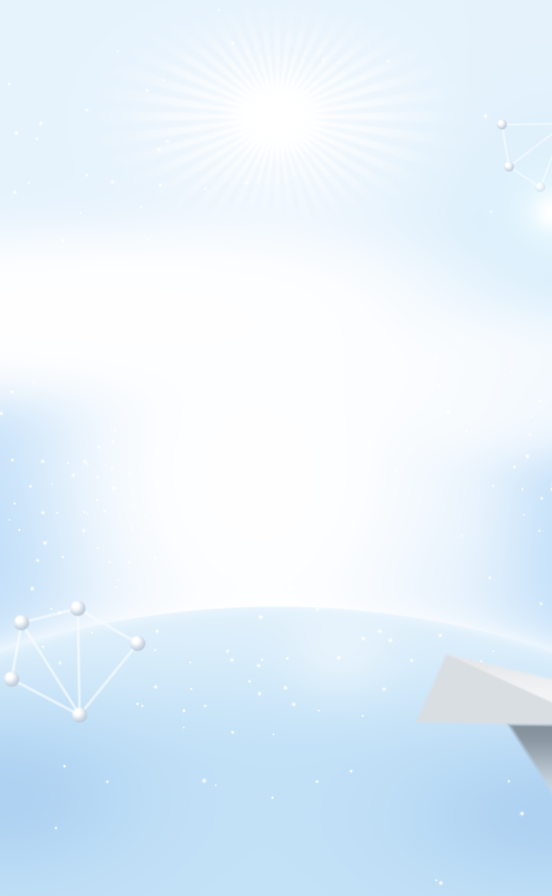
A Shadertoy shader for this background:

```glsl
// A pale sky with a rayed sun and soft white mist above a curved blue horizon,
// with molecule frames, a paper plane and fine sparkles. Built from soft
// ellipses, signed distances and hashed grids on a canvas one unit high.

#define ASPECT 0.617
#define SUN vec2(0.310, 0.870)
#define RAY_COUNT 44.0
#define PLANET_CENTER vec2(0.309, -0.664)
#define PLANET_RADIUS 0.987
#define SPARKLE_SIZE 0.0017
#define SKY_TOP vec3(0.90, 0.950, 0.99)
#define SKY_LOW vec3(0.74, 0.865, 0.975)
#define GROUND_TOP vec3(0.875, 0.94, 0.985)
#define GROUND_LOW vec3(0.765, 0.885, 0.970)
#define DEEP_BLUE vec3(0.67, 0.81, 0.945)

float hash(vec2 p) {
    p = fract(p * vec2(0.1031, 0.1137));
    p += dot(p, p.yx + 33.33);
    return fract((p.x + p.y) * p.x * 17.0);
}

// Bell-shaped ellipse
float glow(vec2 p, vec2 center, vec2 radius) {
    vec2 q = (p - center) / radius;
    return exp(-dot(q, q));
}

// Ellipse with a flat middle and a soft border
float mist(vec2 p, vec2 center, vec2 radius) {
    vec2 q = (p - center) / radius;
    float d = dot(q, q);
    return exp(-d * d);
}

float segment(vec2 p, vec2 a, vec2 b) {
    vec2 ab = b - a;
    float t = clamp(dot(p - a, ab) / max(dot(ab, ab), 1e-6), 0.0, 1.0);
    return length(p - a - ab * t);
}

// Signed distance to a line, positive on the left of a to b
float leftOf(vec2 p, vec2 a, vec2 b) {
    vec2 d = normalize(b - a);
    return dot(p - a, vec2(-d.y, d.x));
}

vec3 drawBall(vec3 col, vec2 p, vec2 center, float radius, float soft) {
    vec2 q = (p - center) / radius;
    float light = smoothstep(1.5, 0.2, length(q - vec2(-0.3, 0.4)));
    vec3 shade = mix(vec3(0.74, 0.80, 0.86), vec3(1.0), light);
    return mix(col, shade, smoothstep(soft, -soft, (length(q) - 1.0) * radius));
}

// Hub joined to a chain of four nodes
vec3 drawMolecule(vec3 col, vec2 p, vec2 hub, vec2 nodes[4], float radius, float soft) {
    float bond = 1.0;
    for (int i = 0; i < 4; i++) {
        bond = min(bond, segment(p, hub, nodes[i]));
        if (i < 3) bond = min(bond, segment(p, nodes[i], nodes[i + 1]));
    }
    float width = radius * 0.17;
    col = mix(col, vec3(0.97, 0.985, 1.0), 0.75 * smoothstep(width + soft, width - soft, bond));
    for (int i = 0; i < 4; i++) col = drawBall(col, p, nodes[i], radius, soft);
    return drawBall(col, p, hub, radius, soft);
}

float sparkles(vec2 p, float cells, float amount) {
    vec2 id = floor(p * cells);
    vec2 offset = 0.2 + 0.6 * vec2(hash(id + 11.0), hash(id + 47.0));
    float size = SPARKLE_SIZE * (0.5 + 0.7 * hash(id + 83.0));
    float d = length(p - (id + offset) / cells);
    return step(hash(id + 5.0), amount) * exp(-d * d / (size * size));
}

void mainImage(out vec4 fragColor, in vec2 fragCoord) {
    vec2 p = fragCoord / iResolution.xy * vec2(ASPECT, 1.0);
    float soft = 1.0 / iResolution.y;

    // Sky and mist
    vec3 col = mix(SKY_LOW, SKY_TOP, smoothstep(0.38, 0.80, p.y));
    col = mix(col, vec3(0.83, 0.93, 0.985), 0.6 * glow(p, vec2(0.60, 0.74), vec2(0.13, 0.14)));
    float clear = 1.0 - mist(p, vec2(0.29, 0.47), vec2(0.245, 0.28));
    clear *= 1.0 - mist(p, vec2(0.07, 0.65), vec2(0.46, 0.10));
    clear *= 1.0 - 0.75 * mist(p, vec2(0.58, 0.57), vec2(0.22, 0.085));
    clear *= 1.0 - 0.45 * glow(p, vec2(0.52, 0.42), vec2(0.09, 0.16));
    col = mix(vec3(0.995, 0.997, 1.0), col, clear);

    // Sun and rays
    vec2 s = p - SUN;
    float rays = smoothstep(0.15, 0.85, 0.5 + 0.5 * cos(atan(s.y, s.x) * RAY_COUNT));
    float reach = smoothstep(1.0, 0.25, length(s / vec2(0.225, 0.135)));
    col = mix(col, vec3(1.0), 0.6 * rays * reach);
    col = mix(col, vec3(1.0), 0.65 * glow(p, SUN, vec2(0.14, 0.09)));
    col = mix(col, vec3(1.0), mist(p, SUN, vec2(0.052, 0.042)));

    // Curved horizon with a pale rim
    float rise = length(p - PLANET_CENTER) - PLANET_RADIUS;
    col = mix(col, vec3(1.0), 0.7 * exp(-max(rise, 0.0) / 0.03));
    vec3 ground = mix(GROUND_LOW, GROUND_TOP, smoothstep(0.14, 0.33, p.y));
    float sides = glow(p, vec2(0.0, 0.11), vec2(0.15, 0.09)) + glow(p, vec2(ASPECT, 0.09), vec2(0.16, 0.08));
    ground = mix(ground, DEEP_BLUE, 0.85 * min(sides, 1.0));
    ground = mix(ground, vec3(1.0), 0.35 * glow(p, vec2(0.38, 0.27), vec2(0.06, 0.05)));
    ground = mix(ground, vec3(0.95, 0.98, 1.0), 0.6 * exp(min(rise, 0.0) / 0.007));
    col = mix(col, ground, smoothstep(soft, -soft, rise));

    // Sparkles gathered in soft clusters
    float cluster = 0.55 * glow(p, vec2(0.09, 0.44), vec2(0.09, 0.09));
    cluster += 0.28 * glow(p, vec2(0.27, 0.23), vec2(0.15, 0.08));
    cluster += 0.25 * glow(p, vec2(0.57, 0.48), vec2(0.07, 0.10));
    cluster += 0.15 * glow(p, vec2(0.13, 0.83), vec2(0.13, 0.08)) + 0.02;
    float stars = sparkles(p, 36.0, cluster) + sparkles(p + 3.7, 61.0, cluster * 0.5);
    col = mix(col, vec3(1.0), min(stars, 1.0));

    // Molecules and the flare beside the upper one
    vec2 lower[4] = vec2[4](vec2(0.013, 0.242), vec2(0.024, 0.305), vec2(0.087, 0.321), vec2(0.154, 0.282));
    vec2 upper[4] = vec2[4](vec2(0.561, 0.861), vec2(0.632, 0.862), vec2(0.632, 0.862), vec2(0.604, 0.791));
    col = drawMolecule(col, p, vec2(0.089, 0.202), lower, 0.0085, soft * 1.3);
    col = drawMolecule(col, p, vec2(0.569, 0.814), upper, 0.0055, soft);
    col = mix(col, vec3(0.94, 0.99, 1.0), 0.7 * glow(p, vec2(0.617, 0.763), vec2(0.045)));
    col = mix(col, vec3(1.0), glow(p, vec2(0.617, 0.763), vec2(0.018)));

    // Paper plane: shaded fin, then the folded wing
    vec2 nose = vec2(0.499, 0.270), tail = vec2(0.465, 0.194), keel = vec2(0.568, 0.192);
    float fin = min(leftOf(p, keel, vec2(0.617, 0.115)), keel.y - p.y);
    vec3 finColor = vec3(0.52, 0.57, 0.61) + 0.28 * smoothstep(0.19, 0.11, p.y);
    col = mix(col, finColor, smoothstep(-0.003, 0.004, fin));
    float wing = min(leftOf(p, tail, vec2(0.617, 0.191)), leftOf(p, vec2(0.617, 0.242), nose));
    wing = min(wing, leftOf(p, nose, tail));
    float fold = smoothstep(-0.002, 0.002, -leftOf(p, vec2(0.617, 0.216), nose));
    vec3 paper = mix(vec3(0.85, 0.87, 0.89), vec3(0.95, 0.955, 0.96), fold);
    paper -= 0.05 * fold * smoothstep(0.22, 0.27, p.y);
    col = mix(col, paper, smoothstep(-0.003, 0.003, wing));

    fragColor = vec4(clamp(col, 0.0, 1.0), 1.0);
}
```
